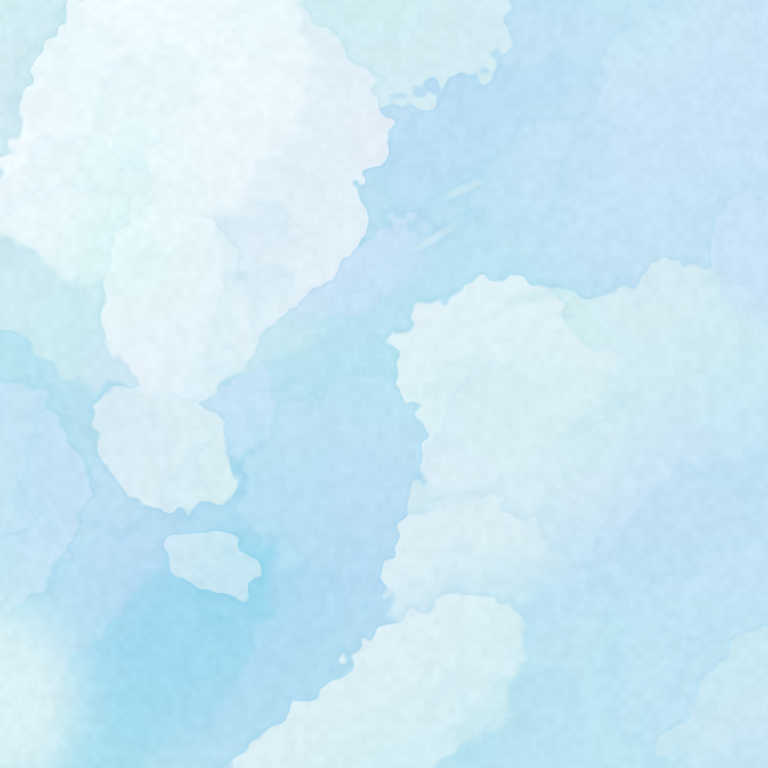
Give the GLSL for this texture, as a three.js fragment shader.

```glsl
varying vec2 vUv;

const vec3 WHITE = vec3(0.93, 0.985, 0.995);
const vec3 PALE = vec3(0.875, 0.945, 0.97);
const vec3 MINT = vec3(0.82, 0.93, 0.95);
const vec3 SKY = vec3(0.78, 0.895, 0.965);
const vec3 LAGOON = vec3(0.73, 0.89, 0.945);
const vec3 BLUE = vec3(0.69, 0.86, 0.95);
const vec3 AZURE = vec3(0.62, 0.85, 0.94);
const vec3 HUE_DRIFT = vec3(0.030, -0.010, 0.012);

const float EDGE = 0.0027;        // half width of a crisp edge
const float BLEED = 0.030;        // half width of a bled edge
const float RIM_WIDTH = 0.006;    // reach of pigment pooled at an edge
const float RIM_DEPTH = 0.038;
const float BILLOW = 0.060;       // large wobble of the outlines
const float RAGGED = 0.032;       // small wobble of the outlines
const float FRAY = 0.018;
const float GRAIN = 0.024;
const float FINE_GRAIN = 0.014;
const vec2 FADE_DIR = vec2(0.6, -0.8);
const float VEIL_COUNT = 26.0;
const float STAIN_COUNT = 20.0;
const float STAIN_TONE = 0.075;
const float STREAK_COUNT = 5.0;

float hash(vec2 p) {
  vec3 q = fract(p.xyx * vec3(0.1031, 0.1030, 0.0973));
  q += dot(q, q.yzx + 33.33);
  return fract((q.x + q.y) * q.z);
}

float noise(vec2 p) {
  vec2 cell = floor(p);
  vec2 f = fract(p);
  f = f * f * (3.0 - 2.0 * f);
  float low = mix(hash(cell), hash(cell + vec2(1.0, 0.0)), f.x);
  float high = mix(hash(cell + vec2(0.0, 1.0)), hash(cell + 1.0), f.x);
  return mix(low, high, f.y);
}

vec2 wobble(vec2 p, float frequency) {
  vec2 q = p * frequency + 20.0;
  return vec2(noise(q), noise(q + 57.3)) - 0.5;
}

// Ellipse space: unit circle is the outline
vec2 toEllipse(vec2 p, vec2 centre, vec2 radii, float angle) {
  float c = cos(angle);
  float s = sin(angle);
  vec2 q = p - centre;
  return vec2(c * q.x + s * q.y, c * q.y - s * q.x) / radii;
}

// Soft pool without an outline
void pool(inout vec3 paint, vec2 p, vec2 centre, vec2 radii, float angle, vec3 tint) {
  vec2 q = toEllipse(p, centre, radii, angle);
  paint = mix(paint, tint, exp(-dot(q, q) * dot(q, q)));
}

// Wash with a crisp rim that bleeds out to the lower right by fade
void wash(inout vec3 paint, vec2 p, vec2 centre, vec2 radii, float angle,
          vec3 tint, float opacity, float fade) {
  float d = (1.0 - length(toEllipse(p, centre, radii, angle))) * min(radii.x, radii.y);
  float along = dot((p - centre) / max(radii.x, radii.y), FADE_DIR);
  float bled = fade * smoothstep(-0.3, 0.7, along);
  float edge = mix(EDGE, BLEED, bled);
  float strength = opacity * (1.0 - bled);
  float rim = exp(-d * d / (RIM_WIDTH * RIM_WIDTH)) * strength * (1.0 - bled);
  paint -= RIM_DEPTH * rim * vec3(1.0, 0.45, 0.2);
  paint = mix(paint, tint, smoothstep(-edge, edge, d) * strength);
}

vec2 scatter(float i, float seed) {
  return vec2(hash(vec2(i, seed)), hash(vec2(i, seed + 8.0)));
}

void main() {
  vec2 soft = vUv + BILLOW * wobble(vUv, 7.0);
  vec2 p = soft + RAGGED * wobble(vUv, 30.0) + FRAY * wobble(vUv, 76.0);

  // Wet ground
  vec3 paint = LAGOON;
  pool(paint, soft, vec2(0.93, 0.88), vec2(0.34, 0.22), 0.5, SKY);
  pool(paint, soft, vec2(0.85, 0.25), vec2(0.28, 0.42), -0.4, mix(SKY, LAGOON, 0.4));
  pool(paint, soft, vec2(0.94, 0.49), vec2(0.26, 0.10), 0.7, SKY);
  pool(paint, soft, vec2(0.31, 0.22), vec2(0.28, 0.18), 0.8, BLUE);
  wash(paint, p, vec2(0.20, 0.12), vec2(0.22, 0.08), 1.0, AZURE, 0.8, 0.6);

  // Overlapping veils
  for (float i = 0.0; i < VEIL_COUNT; i++) {
    vec2 radii = vec2(0.09, 0.04) + 0.08 * hash(vec2(i, 19.0));
    vec3 tint = mix(BLUE, SKY, hash(vec2(i, 29.0)));
    wash(paint, p, scatter(i, 3.0), radii, 0.65, tint, 0.45, 0.75);
  }

  // Upper left bank
  wash(paint, p, vec2(0.03, 0.88), vec2(0.14, 0.20), 0.0, MINT, 1.0, 0.0);
  wash(paint, p, vec2(0.51, 0.97), vec2(0.17, 0.11), 0.6, MINT, 1.0, 0.0);
  wash(paint, p, vec2(0.10, 0.66), vec2(0.20, 0.15), -0.5, MINT, 0.9, 0.2);
  wash(paint, p, vec2(0.37, 0.57), vec2(0.08, 0.06), 0.6, MINT, 0.8, 0.5);
  wash(paint, p, vec2(0.47, 0.64), vec2(0.09, 0.045), 0.7, SKY, 0.9, 0.3);
  wash(paint, p, vec2(0.33, 0.76), vec2(0.14, 0.22), -0.3, PALE, 1.0, 0.0);
  wash(paint, p, vec2(0.23, 0.60), vec2(0.09, 0.12), 0.1, mix(PALE, WHITE, 0.4), 1.0, 0.2);
  wash(paint, p, vec2(0.20, 0.86), vec2(0.25, 0.17), 0.85, WHITE, 1.0, 0.45);

  // Right bank, crisp on the left and dissolving to the right
  wash(paint, p, vec2(0.77, 0.44), vec2(0.27, 0.16), 0.65, MINT, 1.0, 1.0);
  wash(paint, p, vec2(0.66, 0.47), vec2(0.14, 0.16), 0.3, PALE, 1.0, 0.9);
  wash(paint, p, vec2(0.60, 0.27), vec2(0.10, 0.09), 0.4, mix(PALE, MINT, 0.6), 1.0, 0.6);
  wash(paint, p, vec2(0.51, 0.07), vec2(0.22, 0.10), 0.6, mix(PALE, MINT, 0.3), 1.0, 0.3);

  // Drifting puffs and borders
  wash(paint, p, vec2(0.32, 0.47), vec2(0.045, 0.05), 0.3, SKY, 0.9, 0.3);
  wash(paint, p, vec2(0.22, 0.43), vec2(0.11, 0.08), -0.3, mix(PALE, MINT, 0.5), 1.0, 0.0);
  wash(paint, p, vec2(0.265, 0.255), vec2(0.058, 0.05), 0.0, mix(SKY, MINT, 0.4), 1.0, 0.0);
  wash(paint, p, vec2(0.00, 0.35), vec2(0.09, 0.15), 0.0, SKY, 1.0, 0.0);
  wash(paint, p, vec2(0.99, 0.07), vec2(0.11, 0.09), 0.7, mix(MINT, SKY, 0.5), 0.9, 0.7);
  wash(paint, p, vec2(1.02, 0.66), vec2(0.10, 0.06), 0.8, SKY, 0.9, 0.4);
  pool(paint, soft, vec2(0.00, 0.08), vec2(0.12, 0.12), 0.3, PALE);

  // Faint dried stains, lighter or darker than what they cover
  for (float i = 0.0; i < STAIN_COUNT; i++) {
    vec2 radii = vec2(0.05, 0.03) + 0.07 * hash(vec2(i, 67.0));
    vec3 tone = STAIN_TONE * (hash(vec2(i, 71.0)) - 0.6) * vec3(1.0, 0.5, 0.3);
    wash(paint, p, scatter(i, 83.0), radii, 0.65, paint + tone, 0.55, 0.7);
  }

  // Dry brush streaks
  for (float i = 0.0; i < STREAK_COUNT; i++) {
    vec2 centre = vec2(0.55, 0.18) + vec2(0.28, 0.58) * scatter(i, 41.0);
    wash(paint, soft, centre, vec2(0.028, 0.005), 0.45, MINT, 0.6, 0.0);
  }

  // Hue drift and paper grain
  paint += HUE_DRIFT * (noise(vUv * 6.0 + 8.0) - 0.5);
  paint += GRAIN * (noise(vUv * 95.0) - 0.5);
  paint += FINE_GRAIN * (noise(vUv * 190.0 + 5.0) - 0.5);
  gl_FragColor = vec4(paint, 1.0);
}
```
